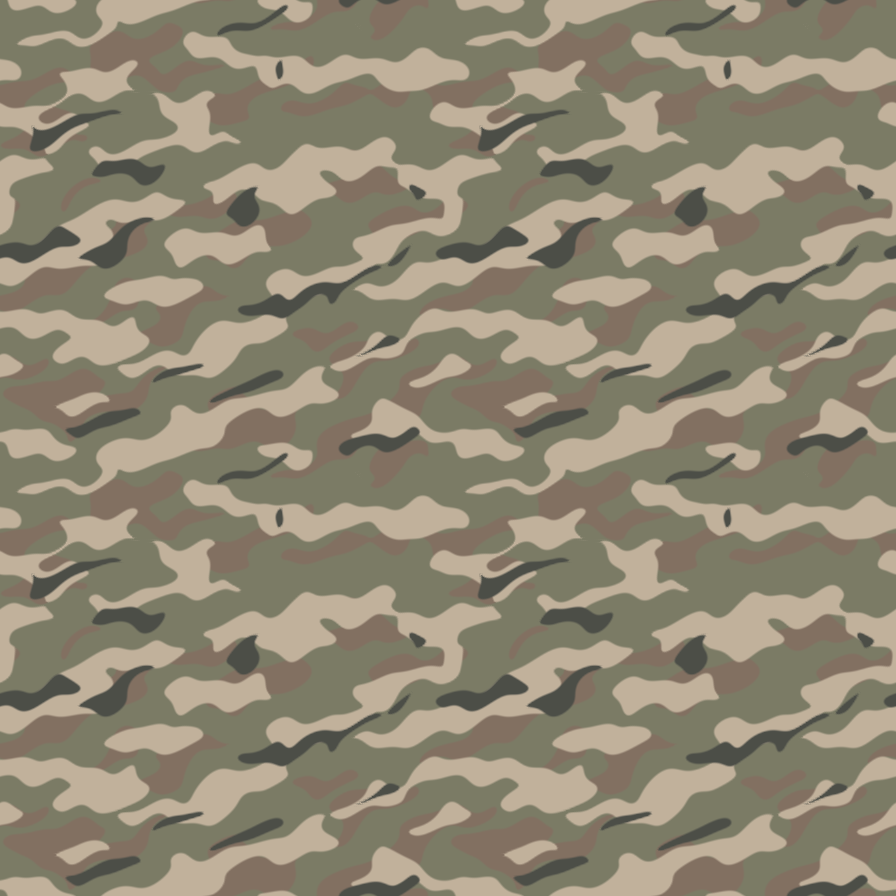
A WebGL 2 fragment shader for this pattern:

```glsl
#version 300 es
precision highp float;

uniform vec2 u_resolution;
out vec4 fragColor;

const float TAU = 6.28319;
const float REPEATS = 2.0;      // whole tiles across and down
const int WAVES = 30;           // sines summed per layer
const float SLANT = 0.3;        // rise of the patches towards the right
const float EDGE_WIDTH = 0.0032; // softness of the patch edges, in canvas widths

const vec3 GREEN = vec3(0.482, 0.482, 0.397);
const vec3 BROWN = vec3(0.510, 0.438, 0.380);
const vec3 TAN = vec3(0.755, 0.693, 0.608);
const vec3 DARK = vec3(0.298, 0.306, 0.280);

// Layer shape: lowest and highest vertical frequency, horizontal spread, seed
const vec4 BROWN_SHAPE = vec4(2.0, 10.0, 4.0, 3.0);
const vec4 TAN_SHAPE = vec4(3.0, 11.0, 4.6, 11.0);
const vec4 DARK_SHAPE = vec4(4.0, 10.0, 3.6, 23.0);

// Cut-off levels in standard deviations of the layer
const float BROWN_LEVEL = 0.62;
const float TAN_LEVEL = 0.46;
const float DARK_LEVEL = 1.66;

float hash(float index, float seed) {
  return fract(sin(index * 12.99 + seed * 78.23) * 4375.85);
}

// Bends straight streaks into hooks and lobes; whole frequencies keep it periodic
vec2 warp(vec2 p, float seed) {
  vec2 q = p * TAU;
  float shear = 0.030 * sin(6.0 * q.y + 2.0 * q.x + seed)
              + 0.013 * sin(11.0 * q.y - 4.0 * q.x + 2.0 * seed);
  float ripple = 0.010 * sin(6.0 * q.x + 2.0 * q.y + 3.0 * seed)
               + 0.006 * sin(11.0 * q.x - 5.0 * q.y + seed);
  return p + vec2(shear, ripple);
}

// Layered sines with whole wave vectors, scaled to unit variance
float layeredSines(vec2 p, vec4 shape) {
  float sum = 0.0;
  float power = 0.0;
  for (int i = 0; i < WAVES; i++) {
    float n = float(i);
    float pick = (n + hash(n, shape.w)) / float(WAVES);
    float ky = floor(mix(shape.x, shape.y, pick) + 0.5);
    float offset = (2.0 * hash(n, shape.w + 1.0) - 1.0) * shape.z;
    float kx = floor(offset - SLANT * ky + 0.5);
    float phase = hash(n, shape.w + 2.0);
    float amplitude = inversesqrt(ky);
    sum += amplitude * sin(TAU * (kx * p.x + ky * p.y + phase));
    power += 0.5 * amplitude * amplitude;
  }
  return sum * inversesqrt(power);
}

// Coverage of a layer above its level, smoothed across the edge
float patches(vec2 p, vec4 shape, float level) {
  float height = layeredSines(warp(p, shape.w), shape) - level;
  float slope = length(vec2(dFdx(height), dFdy(height))) * u_resolution.x;
  return smoothstep(-0.5, 0.5, height / max(slope * EDGE_WIDTH, 1e-5));
}

void main() {
  vec2 p = gl_FragCoord.xy / u_resolution * REPEATS;

  // Paint the patches from back to front
  vec3 color = GREEN;
  color = mix(color, BROWN, patches(p, BROWN_SHAPE, BROWN_LEVEL));
  color = mix(color, TAN, patches(p, TAN_SHAPE, TAN_LEVEL));
  color = mix(color, DARK, patches(p, DARK_SHAPE, DARK_LEVEL));

  fragColor = vec4(color, 1.0);
}
```
